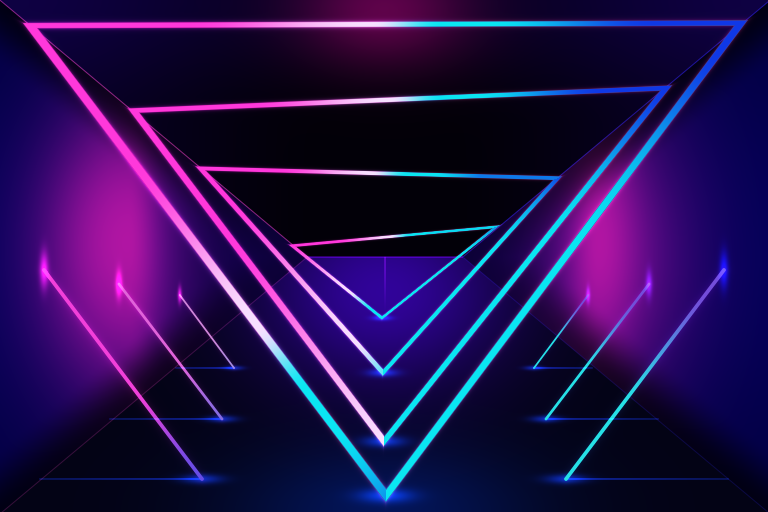
Write a Shadertoy shader that draws this background.

```glsl
// Neon triangle frames hanging in a dark violet corridor, with leaning light bars on both sides.

// Distance to segment ab in x, position along it from 0 to 1 in y
vec2 segment(vec2 p, vec2 a, vec2 b) {
    vec2 d = b - a;
    float h = clamp(dot(p - a, d) / dot(d, d), 0.0, 1.0);
    return vec2(length(p - a - d * h), h);
}

// Signed distance to the right of line ab in x, position along it in y
vec2 lineSide(vec2 p, vec2 a, vec2 b) {
    vec2 d = b - a;
    return vec2(dot(p - a, vec2(d.y, -d.x)) / length(d), dot(p - a, d) / dot(d, d));
}

// Soft elliptical spot of light
float spot(vec2 d, vec2 size) {
    d /= size;
    return exp(-dot(d, d));
}

// Antialiased stroke
float stroke(float dist, float halfWidth) {
    float aa = 1.0 / iResolution.y;
    return 1.0 - smoothstep(-0.6 * aa, 0.6 * aa, dist - halfWidth);
}

// Tube colour: magenta, white, cyan, blue
vec3 neon(float k) {
    vec3 c = mix(vec3(1.0, 0.22, 0.86), vec3(0.97, 0.88, 1.0), smoothstep(0.22, 0.48, k));
    c = mix(c, vec3(0.04, 0.9, 0.95), smoothstep(0.48, 0.58, k));
    return mix(c, vec3(0.06, 0.22, 0.9), smoothstep(0.64, 0.88, k));
}

vec3 room(vec2 p) {
    vec2 q = p - vec2(0.752, 0.498);
    float aa = 1.0 / iResolution.y;
    float right = step(0.0, q.x);
    float side = min(p.x, 1.5 - p.x);

    // Ceiling with a crimson lamp glow
    vec3 ceiling = mix(vec3(0.008, 0.0, 0.03), vec3(0.035, 0.002, 0.17),
                       smoothstep(0.1, 0.75, abs(q.x)));
    ceiling += vec3(0.02, 0.0, 0.09) * smoothstep(0.75, 1.0, p.y);
    ceiling += vec3(0.34, 0.01, 0.17) * spot(p - vec2(0.75, 0.98), vec2(0.17, 0.11));

    // Floor, lit violet at the far end
    vec3 ground = vec3(0.01, 0.01, 0.08);
    ground += vec3(0.18, 0.0, 0.52) * spot(p - vec2(0.75, 0.43), vec2(0.25, 0.19));
    ground += vec3(0.0, 0.07, 0.26) * spot(p - vec2(0.75, 0.0), vec2(0.3, 0.13));
    ground += vec3(0.35, 0.05, 0.4) * stroke(abs(q.x), 0.001) * smoothstep(0.38, 0.5, p.y);

    // Walls: blue, then a broad purple wash and a narrow magenta core
    float dx = side - mix(0.25, 0.33, right);
    float outside = step(dx, 0.0);
    float wash = spot(vec2(dx, p.y - 0.5), vec2(mix(0.12, 0.18, outside), 0.29));
    float core = spot(vec2(dx, p.y - 0.53), vec2(mix(0.05, mix(0.13, 0.07, right), outside), 0.21));
    vec3 wall = mix(vec3(0.01, 0.0, 0.34), vec3(0.06, 0.003, 0.27), smoothstep(0.1, 0.45, side));
    wall *= 0.65 + 0.35 * spot(vec2(0.0, q.y), vec2(1.0, 0.42));
    wall = mix(wall, vec3(0.46, 0.05, 0.6), 0.9 * wash);
    wall = mix(wall, vec3(0.74, 0.09, 0.65), 0.85 * core);

    // Planes meet along slanted edges, darkest towards the viewer
    float edge = (abs(q.x) - 0.152 - 1.196 * abs(q.y)) / 1.56;
    float shade = mix(0.8, 0.3, smoothstep(0.2, 0.45, abs(q.x)));
    wall *= mix(shade, 1.0, smoothstep(0.0, 0.1, edge));
    vec3 col = mix(ground, ceiling, smoothstep(-aa, aa, q.y));
    col = mix(col, wall, smoothstep(-aa, aa, edge));
    vec3 seam = mix(vec3(0.55, 0.15, 0.4), vec3(0.1, 0.08, 0.5), right);
    col += seam * stroke(abs(edge), 0.001) * (q.y > 0.0 ? 0.9 : 0.35);
    col += vec3(0.25, 0.0, 0.5) * stroke(abs(q.y), 0.0012) * step(edge, 0.0);
    return col;
}

// Leaning bars, mirrored about the centre
vec3 bars(vec3 col, vec2 p) {
    float right = step(0.75, p.x);
    vec2 m = vec2(min(p.x, 1.5 - p.x), p.y);
    for (int n = 0; n < 3; n++) {
        float i = float(n), j = i * i;
        vec2 top = vec2(0.086 + 0.16 * i - 0.0137 * j, 0.4727 - 0.0303 * i + 0.0029 * j);
        vec2 foot = vec2(0.3945 + 0.0469 * i - 0.0078 * j, 0.0645 + 0.126 * i - 0.0088 * j);
        vec2 back = vec2(0.078 + 0.1406 * i - 0.0039 * j, foot.y);
        float scale = 1.0 - 0.27 * i;

        vec2 base = segment(m, back, foot);
        col += vec3(0.05, 0.14, 0.58) * stroke(base.x, 0.0015) * (0.5 + 0.5 * base.y);
        col += vec3(0.03, 0.13, 0.55) * spot(m - foot, vec2(0.04, 0.009) * scale);

        vec2 s = segment(m, top, foot);
        vec3 leftTint = mix(vec3(0.95, 0.25, 0.85), vec3(0.4, 0.3, 0.9), smoothstep(0.55, 1.0, s.y));
        leftTint = mix(leftTint, vec3(0.75, 0.65, 0.85), 0.35 * i);
        vec3 rightTint = mix(vec3(0.45, 0.3, 0.85), vec3(0.15, 0.88, 0.9), smoothstep(0.1, 0.65, s.y));
        vec3 tint = mix(leftTint, rightTint, right);
        col += tint * vec3(0.25, 0.1, 0.2) * exp(-s.x / (0.006 * scale));
        col = mix(col, tint, stroke(s.x, 0.0036 * scale));

        vec3 flare = mix(vec3(0.9, 0.1, 0.7), mix(vec3(0.03, 0.08, 0.85), vec3(0.35, 0.1, 0.7), min(i, 1.0)), right);
        col += flare * 0.8 * spot(m - top, vec2(0.008, 0.034) * scale);
    }
    return col;
}

// Triangle frames with mitred corners, nearest one drawn last
vec3 frames(vec3 col, vec2 p) {
    vec2 lefts[4] = vec2[4](vec2(0.059, 0.95), vec2(0.261, 0.784), vec2(0.392, 0.671), vec2(0.571, 0.52));
    vec2 rights[4] = vec2[4](vec2(1.447, 0.955), vec2(1.301, 0.828), vec2(1.089, 0.652), vec2(0.969, 0.557));
    vec2 tips[4] = vec2[4](vec2(0.754, 0.032), vec2(0.75, 0.138), vec2(0.748, 0.272), vec2(0.746, 0.379));
    for (int n = 3; n >= 0; n--) {
        float i = float(n), w = 0.0084 - 0.0018 * i;
        vec2 tip = tips[n];
        col += vec3(0.02, 0.17, 0.62) * spot(p - tip, vec2(6.0, 1.6) * w);
        vec2 t = lineSide(p, lefts[n], rights[n]);
        vec2 r = lineSide(p, rights[n], tip);
        vec2 l = lineSide(p, tip, lefts[n]);
        vec3 sides = vec3(t.x, r.x, l.x), half3 = w * vec3(0.64 + 0.08 * i, 0.88, 1.0);
        vec3 inner = sides - half3, outer = sides + half3;
        float hole = min(inner.x, min(inner.y, inner.z));
        float gap = max(hole, -min(outer.x, min(outer.y, outer.z)));

        // Colour key of the nearest side
        float h = 1.0 - r.y;
        float key = min(t.y, 0.98 - 0.1 * i);
        if (inner.y == hole) key = 0.6 + (0.34 - 0.06 * i) * h * h * h;
        if (inner.z == hole) key = n == 0 ? 0.75 * (1.0 - l.y) : 0.08 * i + 0.38 * (1.0 - l.y);
        vec3 tint = neon(clamp(key, 0.0, 1.0));
        float cool = smoothstep(0.5, 0.64, key);
        vec3 halo = mix(tint * vec3(0.8, 0.4, 0.85), vec3(0.8, 0.1, 0.15), 0.7 * cool);
        col += halo * 0.42 * exp(-max(gap, 0.0) / (0.35 * w));
        // Darker rim around a bright core
        vec3 rim = mix(tint * vec3(0.9, 0.65, 0.85), vec3(0.35, 0.4, 0.6), 0.5 * cool);
        col = mix(col, mix(rim, tint, smoothstep(0.0, 0.25 * w, -gap)), stroke(gap, 0.0));
    }
    return col;
}

void mainImage(out vec4 fragColor, in vec2 fragCoord) {
    vec2 p = fragCoord / iResolution.xy * vec2(1.5, 1.0);
    fragColor = vec4(clamp(frames(bars(room(p), p), p), 0.0, 1.0), 1.0);
}
```
